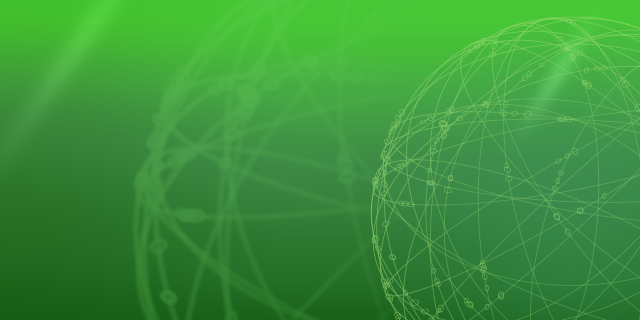
Reproduce this background procedurally as a WebGL 2 fragment shader.

```glsl
#version 300 es
precision highp float;
// Green gradient with a fine wire globe of linked nodes and a large, blurred echo of it.

uniform vec2 u_resolution;
out vec4 fragColor;

// Places are in canvas heights: x runs 0..2, y runs 0..1.
const vec2  GLOBE_CENTER = vec2(1.79, 0.318);
const float GLOBE_RADIUS = 0.63;
const vec2  ECHO_CENTER  = vec2(1.393, 0.258);
const float ECHO_RADIUS  = 0.969;

const int   GLOBE_RINGS = 24;
const int   ECHO_RINGS  = 15;
const int   RING_NODES  = 9;
const int   CLUSTER     = 3;     // neighbouring nodes per group
const float NODE_SPREAD = 0.22;  // angle covered by one group
const float RING_OFFSET = 0.36;  // how far ring planes leave the center

const vec3 FLOOR_GREEN = vec3(0.09, 0.37, 0.09);
const vec3 DEEP_GREEN  = vec3(0.15, 0.44, 0.16);
const vec3 MID_GREEN   = vec3(0.24, 0.54, 0.27);
const vec3 SOFT_GREEN  = vec3(0.27, 0.64, 0.27);
const vec3 TOP_GREEN   = vec3(0.28, 0.78, 0.21);
const vec3 TEAL        = vec3(0.24, 0.58, 0.36);
const vec3 LINE_COLOR  = vec3(0.62, 0.86, 0.45);
const vec3 ECHO_COLOR  = vec3(0.42, 0.80, 0.38);

const float TAU = 6.2831853;
const float GOLDEN_ANGLE = 2.39996;

float hash(vec2 p) {
    return fract(sin(dot(p, vec2(127.1, 311.7))) * 43758.547);
}

// Coverage of a stroke with half width w and edge softness s.
float stroke(float d, float w, float s) {
    return 1.0 - smoothstep(w - 0.5 * s, w + s, abs(d));
}

// Rings on a unit sphere, drawn flat, with small hollow nodes along them.
float network(vec2 p, float radius, int rings, float width, float soft, float nodeSize) {
    float reach = length(p);
    if (reach > 1.0 + (nodeSize + width + soft) * 1.5 / radius) return 0.0;
    float clear = 1.0;
    for (int i = 0; i < rings; i++) {
        float id = float(i);
        float tilt = 0.06 + 0.86 * fract(id * 0.618 + 0.2);
        float turn = id * GOLDEN_ANGLE + 1.4;
        float offset = RING_OFFSET * (hash(vec2(id, 5.0)) * 2.0 - 1.0);
        vec2 axis = vec2(cos(turn), sin(turn));
        vec3 normal = vec3(axis * sqrt(1.0 - tilt * tilt), tilt);

        // Ring: where the tilted plane cuts the sphere.
        float z = (offset - dot(normal.xy, p)) / tilt;
        float f = dot(p, p) + z * z - 1.0;
        vec2 slope = 2.0 * (p - z * normal.xy / tilt);
        float d = f / max(length(slope), 0.05) * radius;
        float strength = mix(0.38, 0.62, smoothstep(0.5, 1.0, reach));
        clear *= 1.0 - strength * stroke(d, width, soft);

        // Nodes: grouped ovals on the same ring.
        vec3 side = vec3(-axis.y, axis.x, 0.0);
        vec3 up = cross(normal, side);
        for (int j = 0; j < RING_NODES; j++) {
            float group = float(j / CLUSTER);
            float angle = TAU * hash(vec2(id, group + 11.0))
                        + NODE_SPREAD * hash(vec2(id, float(j) + 31.0));
            vec3 spot = offset * normal
                      + sqrt(1.0 - offset * offset) * (cos(angle) * side + sin(angle) * up);
            vec2 q = (p - spot.xy) * radius;
            float size = nodeSize * mix(0.65, 1.1, hash(vec2(id, float(j) + 71.0)));
            if (dot(q, q) > 4.0 * (size + soft) * (size + soft)) continue;
            float lean = TAU * hash(vec2(float(j), id));
            q = mat2(cos(lean), -sin(lean), sin(lean), cos(lean)) * q;
            q.y *= 1.35;
            clear *= 1.0 - 0.6 * stroke(length(q) - size, width, soft);
        }
    }
    return 1.0 - clear;
}

// Soft slanted beam through a point, fading along its length.
float beam(vec2 p, vec2 center, vec2 along, float halfLength, float halfWidth) {
    vec2 q = p - center;
    vec2 dir = normalize(along);
    vec2 r = vec2(dot(q, dir) / halfLength, dot(q, vec2(-dir.y, dir.x)) / halfWidth);
    return exp(-dot(r, r));
}

vec3 backdrop(vec2 p) {
    float leftSide = 1.0 - smoothstep(0.0, 0.95, p.x);
    float h = p.y - 0.13 * leftSide * sin(3.14159 * clamp(p.y, 0.0, 1.0));
    vec3 color = mix(FLOOR_GREEN, DEEP_GREEN, smoothstep(-0.05, 0.17, h));
    color = mix(color, MID_GREEN, smoothstep(0.10, 0.52, h));
    color = mix(color, SOFT_GREEN, smoothstep(0.45, 0.72, h));
    color = mix(color, TOP_GREEN, smoothstep(0.62, 0.96, h));
    return color * mix(vec3(1.0), vec3(0.92, 0.96, 0.82), leftSide);
}

void main() {
    vec2 p = gl_FragCoord.xy / u_resolution.y;
    float pixel = 1.0 / u_resolution.y;
    vec3 color = backdrop(p);

    // Blurred echo, fading toward the right.
    float echo = network((p - ECHO_CENTER) / ECHO_RADIUS, ECHO_RADIUS, ECHO_RINGS, 0.006, 0.012, 0.021);
    color = mix(color, ECHO_COLOR, 0.32 * echo * (1.0 - smoothstep(0.95, 1.4, p.x)));

    // Globe body and slanted light.
    vec2 g = (p - GLOBE_CENTER) / GLOBE_RADIUS;
    float body = 1.0 - smoothstep(0.97, 1.01, length(g));
    color = mix(color, TEAL, body * 0.42 * exp(-2.0 * dot(g, g)) + body * 0.05);
    color += 0.07 * beam(p, vec2(0.22, 0.82), vec2(0.55, 0.8), 0.35, 0.04);
    color += 0.10 * beam(p, vec2(1.74, 0.76), vec2(0.5, 0.8), 0.16, 0.03);

    // Sharp wire globe.
    float wire = network(g, GLOBE_RADIUS, GLOBE_RINGS, 0.0008, pixel * 0.8, 0.0105);
    color = mix(color, LINE_COLOR, 0.75 * wire);

    fragColor = vec4(color, 1.0);
}
```
